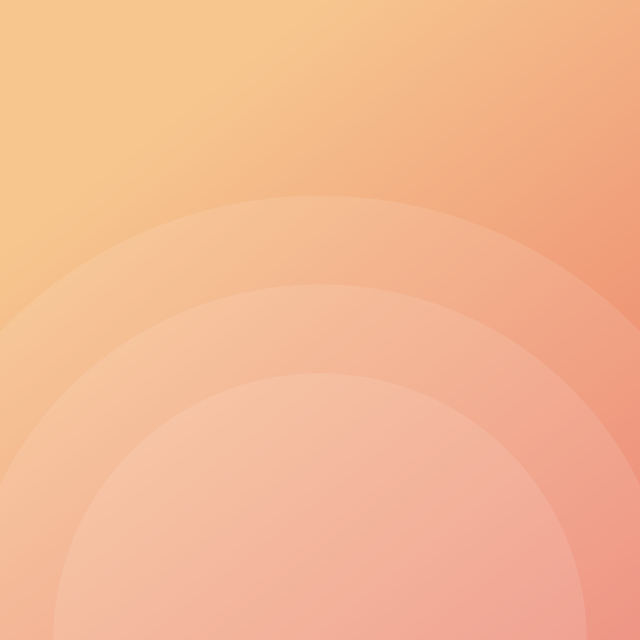
This background is drawn by a WebGL 2 fragment shader. Its source:

```glsl
#version 300 es
precision highp float;
// Warm diagonal gradient from apricot to coral, overlaid with three
// translucent white discs that share a centre on the bottom edge.
// The discs are distance functions, stacked in a loop so the light adds up.

uniform vec2 u_resolution;
out vec4 fragColor;

// Flat apricot in the upper left, then a linear ramp towards the lower right.
vec3 diagonalGradient(vec2 uv) {
    vec3 apricot = vec3(0.967, 0.778, 0.561);
    vec3 coral = vec3(0.920, 0.488, 0.410);
    float along = dot(vec2(uv.x, 1.0 - uv.y), vec2(0.62, 0.785));
    return mix(apricot, coral, clamp((along - 0.305) / 1.1, 0.0, 1.0));
}

// Coverage of a disc with an edge one pixel wide.
float disc(vec2 p, float radius, float pixel) {
    return smoothstep(0.5 * pixel, -0.5 * pixel, length(p) - radius);
}

void main() {
    vec2 uv = gl_FragCoord.xy / u_resolution;
    float pixel = 1.0 / min(u_resolution.x, u_resolution.y);
    vec3 color = diagonalGradient(uv);

    // Discs from largest to smallest, each a faint white veil.
    for (int i = 0; i < 3; i++) {
        float radius = (25.0 - 5.0 * float(i)) / 36.0;
        color = mix(color, vec3(1.0), 0.1 * disc(uv - vec2(0.5, 0.0), radius, pixel));
    }

    fragColor = vec4(color, 1.0);
}
```
